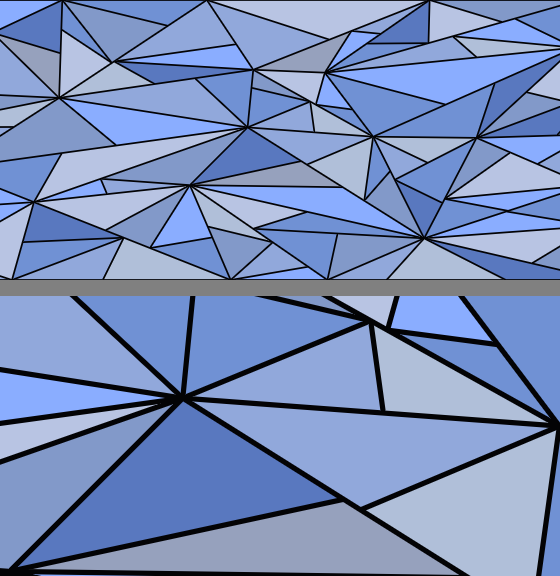
Top: the whole. Bottom: its middle third, enlarged.
Give the GLSL for this background, as a Shadertoy shader.

```glsl
#define CELL vec2(0.64, 0.25)
#define ROWS 4.0
#define JITTER 0.84
#define SPLIT_CHANCE 0.8
#define LINE_WIDTH 0.0062
#define STRETCH vec2(0.4, 1.0)
#define SEED 7.0
#define INK vec3(0.01, 0.01, 0.02)

// rgb fill colour, w = cumulative share
const vec4 PALETTE[8] = vec4[8](
    vec4(0.54, 0.68, 1.00, 0.14), vec4(0.72, 0.77, 0.89, 0.26),
    vec4(0.69, 0.75, 0.85, 0.34), vec4(0.59, 0.63, 0.74, 0.39),
    vec4(0.44, 0.57, 0.83, 0.59), vec4(0.57, 0.66, 0.86, 0.78),
    vec4(0.51, 0.60, 0.79, 0.90), vec4(0.35, 0.47, 0.75, 1.00));

struct Triangle { vec2 a, b, c; };

float hash(vec2 p, float salt) {
    vec3 q = fract(vec3(p, salt + SEED) * vec3(0.1031, 0.1130, 0.0973));
    q += dot(q, q.yzx + 33.33);
    return fract((q.x + q.y) * q.z);
}

float cross2(vec2 u, vec2 v) { return u.x * v.y - u.y * v.x; }

float area(vec2 a, vec2 b, vec2 c) { return cross2(b - a, c - a); }

// Jittered lattice point; top and bottom rows stay on the border
vec2 meshPoint(vec2 id) {
    vec2 j = vec2(hash(id, 1.0), hash(id, 2.0)) - 0.5;
    if (id.y == 0.0 || id.y == ROWS) j.y = 0.0;
    return (id + j * JITTER) * CELL;
}

// Signed distance to the nearest side, positive inside
float insideDistance(vec2 p, Triangle t) {
    float ab = area(t.a, t.b, p) / distance(t.a, t.b);
    float bc = area(t.b, t.c, p) / distance(t.b, t.c);
    float ca = area(t.c, t.a, p) / distance(t.c, t.a);
    return min(ab, min(bc, ca));
}

// Cut from one corner to its longest opposite side; keep the half holding p
float split(vec2 p, inout Triangle t, vec2 id, float salt) {
    if (hash(id, salt) > SPLIT_CHANCE) return 0.0;
    float ab = length((t.b - t.a) * STRETCH);
    float bc = length((t.c - t.b) * STRETCH);
    float ca = length((t.a - t.c) * STRETCH);
    if (ab > bc && ab > ca) t = Triangle(t.c, t.a, t.b);
    else if (ca > bc) t = Triangle(t.b, t.c, t.a);
    vec2 m = mix(t.b, t.c, mix(0.3, 0.7, hash(id, salt + 20.0)));
    if (area(t.a, m, p) > 0.0) {
        t.b = m;
        return 1.0;
    }
    t.c = m;
    return 0.0;
}

vec3 pickColor(float u) {
    for (int i = 0; i < 7; i++)
        if (u < PALETTE[i].w) return PALETTE[i].rgb;
    return PALETTE[7].rgb;
}

void mainImage(out vec4 fragColor, in vec2 fragCoord) {
    vec2 p = fragCoord / iResolution.y;
    float pixel = 1.0 / iResolution.y;
    vec2 home = floor(p / CELL);
    vec3 fill = INK;
    float edge = 0.0;

    for (int y = -1; y <= 1; y++)
    for (int x = -1; x <= 1; x++) {
        vec2 id = home + vec2(x, y);
        vec2 a = meshPoint(id);
        vec2 b = meshPoint(id + vec2(1, 0));
        vec2 c = meshPoint(id + vec2(1, 1));
        vec2 d = meshPoint(id + vec2(0, 1));

        // Use the diagonal that leaves the fuller triangles
        if (min(area(a, b, d), area(b, c, d)) > min(area(a, b, c), area(a, c, d))) {
            vec2 first = a;
            a = b; b = c; c = d; d = first;
        }
        float upper = step(0.0, area(a, c, p));
        Triangle t = Triangle(a, b, c);
        if (upper > 0.5) t = Triangle(a, c, d);
        if (insideDistance(p, t) < 0.0) continue;

        // Two levels of cuts number the pieces of each cell
        float leaf = upper;
        leaf = leaf * 2.0 + split(p, t, id, 3.0 + leaf);
        leaf = leaf * 2.0 + split(p, t, id, 6.0 + leaf);
        edge = max(insideDistance(p, t), 0.0);
        fill = pickColor(fract(leaf * 0.618034 + hash(id, 15.0)));
    }

    // Outlines
    float cover = clamp((edge - 0.5 * LINE_WIDTH) / pixel + 0.5, 0.0, 1.0);
    fragColor = vec4(mix(INK, fill, cover), 1.0);
}
```
